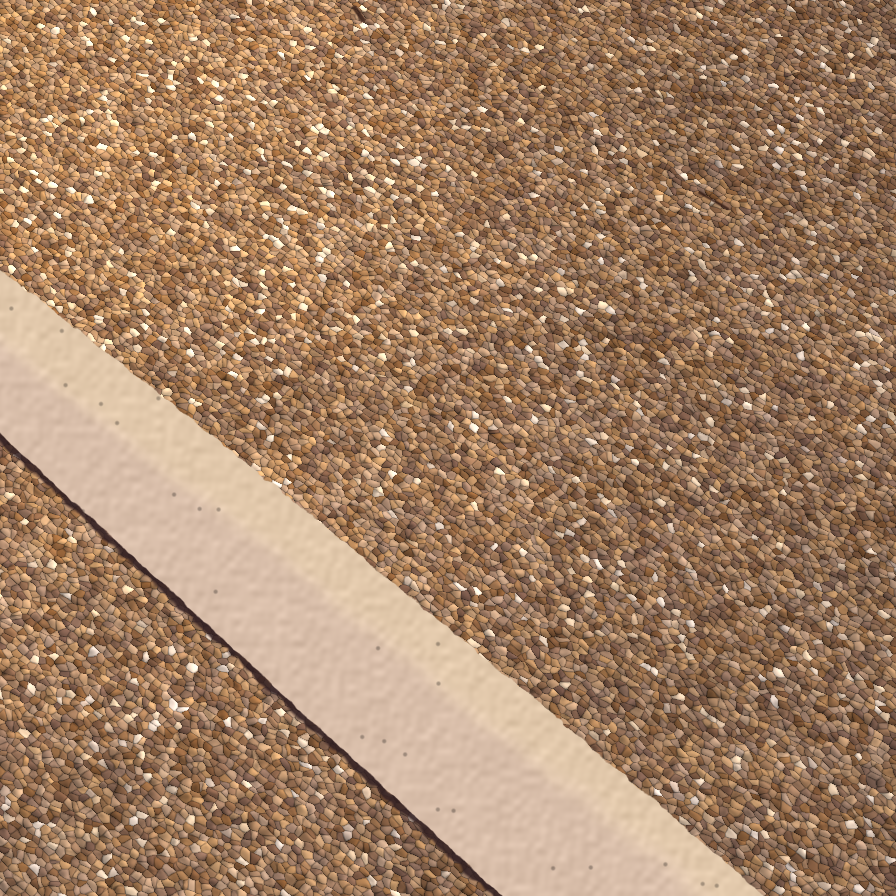
A Shadertoy shader for this texture:

```glsl
// A pale painted stripe crosses sunlit brown gravel diagonally.
// Grains are shaded Voronoi cells under a slight perspective; the stripe lies
// between two lines with rough edges, a soft ridge and a thin lower shadow.

#define GRAIN_DENSITY 118.0
#define PERSPECTIVE 0.20
#define GRAIN_CONTRAST 1.0
#define EDGE_ROUGHNESS 0.005
#define SHADOW_DEPTH 0.011
#define PAINT_RELIEF 0.055
#define PAINT_TOP vec3(0.885, 0.785, 0.670)
#define PAINT_LOW vec3(0.850, 0.745, 0.665)
#define SHADOW_COLOR vec3(0.19, 0.12, 0.13)

float hash(vec2 p) {
    vec3 q = fract(vec3(p.xyx) * 0.1031);
    q += dot(q, q.yzx + 33.33);
    return fract((q.x + q.y) * q.z);
}

vec2 hash2(vec2 p) {
    return vec2(hash(p), hash(p + 71.7));
}

float noise(vec2 p) {
    vec2 i = floor(p), f = fract(p);
    f = f * f * (3.0 - 2.0 * f);
    return mix(mix(hash(i), hash(i + vec2(1, 0)), f.x),
               mix(hash(i + vec2(0, 1)), hash(i + 1.0), f.x), f.y);
}

float fbm(vec2 p) {
    float sum = 0.0, amp = 0.5;
    for (int i = 0; i < 4; i++) {
        sum += amp * noise(p);
        p = mat2(1.6, 1.2, -1.2, 1.6) * p + 7.3;
        amp *= 0.5;
    }
    return sum;
}

float segmentDistance(vec2 p, vec2 a, vec2 b) {
    vec2 d = b - a;
    return length(p - a - d * clamp(dot(p - a, d) / dot(d, d), 0.0, 1.0));
}

// Stones: nearest cell gives the tone, the border gap gives the dark seams
vec3 gravel(vec2 uv) {
    vec2 p = vec2(uv.x - 0.5, uv.y) / (1.0 - PERSPECTIVE * uv.y) * GRAIN_DENSITY;
    p = mat2(0.80, 0.66, -0.60, 0.88) * p + 200.0;
    p.x *= 0.8;
    p += 0.5 * vec2(noise(p * 0.8), noise(p * 0.8 + 40.0));
    vec2 base = floor(p), id = base, offset = vec2(0.0);
    float near = 9.0, second = 9.0;
    for (int j = -1; j <= 1; j++)
    for (int i = -1; i <= 1; i++) {
        vec2 cell = base + vec2(i, j);
        vec2 d = p - cell - 0.1 - 0.8 * hash2(cell);
        float len = length(d);
        if (len < near) { second = near; near = len; id = cell; offset = d; }
        else second = min(second, len);
    }
    float tone = hash(id + 13.0), tint = hash(id + 57.0);
    vec3 col = mix(vec3(0.46, 0.32, 0.23), vec3(0.73, 0.585, 0.455), tone);
    col = mix(col, vec3(0.95, 0.87, 0.79), 0.8 * smoothstep(0.91, 0.98, hash(id + 91.0)));
    col += (tint - 0.5) * vec3(0.05, 0.0, -0.09);
    float slope = dot(offset, vec2(0.25, 0.95));
    float seam = 1.0 - smoothstep(0.0, 0.30, second - near);
    float shade = 1.04 + 0.36 * slope - 0.30 * seam;
    shade += 0.34 * (noise(p * 1.5 + 9.0) - 0.5);
    return col * mix(1.0, shade, GRAIN_CONTRAST);
}

// Warm glow at the upper left, cooler falloff to the right, broad patches
vec3 sunlight(vec2 uv) {
    float glow = exp(-3.2 * dot(uv - vec2(0.0, 0.95), uv - vec2(0.0, 0.95)));
    float falloff = 1.03 - 0.10 * smoothstep(0.3, 1.0, uv.x);
    falloff -= 0.07 * smoothstep(0.45, 0.0, uv.y) * (1.0 - uv.x);
    falloff += 0.16 * (fbm(uv * 9.0) - 0.47);
    return falloff * mix(vec3(1.0), vec3(1.17, 1.15, 1.06), glow);
}

// Paint: a lit upper band, a faint ridge, fine bumps and sparse pits
vec3 paint(vec2 uv, float across) {
    float ridge = across - (0.42 - 0.28 * uv.x) - 0.05 * (noise(uv * 26.0) - 0.5);
    vec3 col = mix(PAINT_TOP, PAINT_LOW, smoothstep(-0.08, 0.10, ridge));
    col += 0.025 * exp(-ridge * ridge * 900.0);
    vec2 g = uv * 125.0;
    col += PAINT_RELIEF * (noise(g) - noise(g + vec2(-0.4, 0.7)));
    col += 0.035 * (fbm(uv * 38.0) - 0.47);
    vec2 cell = floor(uv * 48.0);
    vec2 d = fract(uv * 48.0) - 0.25 - 0.5 * hash2(cell);
    float pit = step(0.94, hash(cell + 5.0)) * (1.0 - smoothstep(0.04, 0.17, length(d)));
    return col * (1.0 - 0.28 * pit);
}

void mainImage(out vec4 fragColor, in vec2 fragCoord) {
    vec2 uv = fragCoord / iResolution.xy;
    float aa = 1.2 / iResolution.y;
    vec3 col = gravel(uv) * sunlight(uv);

    // Dry twigs
    float twig = segmentDistance(uv, vec2(0.781, 0.785), vec2(0.812, 0.767)) - 0.0015;
    twig = min(twig, segmentDistance(uv, vec2(0.396, 0.991), vec2(0.405, 0.978)) - 0.0025);
    twig = min(twig, segmentDistance(uv, vec2(0.634, 0.872), vec2(0.647, 0.845)) - 0.0007);
    col = mix(col, vec3(0.22, 0.13, 0.10), 0.85 * (1.0 - smoothstep(-aa, aa, twig)));

    // Stripe edges as heights over x, with a slight bow on the upper one
    float rough = EDGE_ROUGHNESS * (fbm(uv * 75.0) - 0.47) * 2.0;
    float upper = 0.700 - 0.820 * uv.x + 0.055 * uv.x * (0.853 - uv.x) + rough;
    float lower = 0.516 - 0.921 * uv.x + 0.6 * rough;
    float across = (upper - uv.y) / (upper - lower);
    float inside = smoothstep(-aa, aa, upper - uv.y) * smoothstep(-aa, aa, uv.y - lower);

    // Thin shadow below the paint, then the paint itself
    float depth = lower - uv.y + 0.007 * (noise(uv * 90.0) - 0.5);
    float shadow = smoothstep(-0.006, 0.0, depth) * (1.0 - smoothstep(0.55, 1.15, depth / SHADOW_DEPTH));
    col = mix(col, SHADOW_COLOR, 0.88 * shadow);
    col = mix(col, paint(uv, across), inside);
    fragColor = vec4(clamp(col, 0.0, 1.0), 1.0);
}
```
